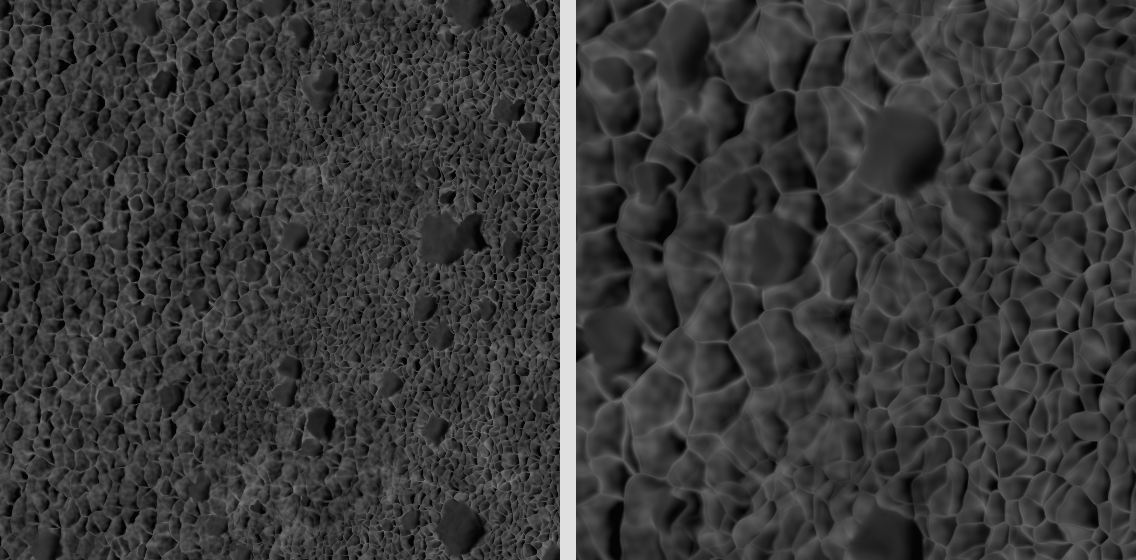
Left, the full canvas; right, a detail of the centre.
Give the GLSL for this texture, as a Shadertoy shader.

```glsl
vec2 hash2(vec2 p) {
    vec3 q = fract(p.xyx * vec3(0.1031, 0.1030, 0.0973));
    q += dot(q, q.yzx + 33.33);
    return fract((q.xx + q.yz) * q.zy);
}

float slopeAt(vec2 cell, vec2 offset) {
    float angle = 6.2832 * hash2(cell + 17.0).x;
    return dot(vec2(cos(angle), sin(angle)), offset);
}

float gradientNoise(vec2 p) {
    vec2 cell = floor(p), f = fract(p);
    vec2 u = f * f * f * (f * (f * 6.0 - 15.0) + 10.0);
    vec2 e = vec2(1.0, 0.0);
    float low = mix(slopeAt(cell, f), slopeAt(cell + e, f - e), u.x);
    float high = mix(slopeAt(cell + e.yx, f - e.yx), slopeAt(cell + 1.0, f - 1.0), u.x);
    return mix(low, high, u.y);
}

// Packed dimples of mixed size: lit ridges, shaded right-hand walls
float dimples(vec2 p, float ridgeGain) {
    float first = 9.0, second = 9.0;
    vec2 toCenter = vec2(0.0), seed = vec2(0.0);
    for (int y = -1; y <= 1; y++)
    for (int x = -1; x <= 1; x++) {
        vec2 cell = floor(p) + vec2(x, y);
        vec2 r = cell + hash2(cell) - p;
        vec2 s = hash2(cell + 71.0);
        float d = dot(r, r) - 0.35 * s.x * s.x;
        if (d < first) {
            second = first;
            first = d;
            toCenter = r;
            seed = s;
        } else {
            second = min(second, d);
        }
    }
    float edge = second - first;
    float inside = smoothstep(0.0, 0.3, edge);
    float wall = 0.17 * toCenter.x - 0.05 * toCenter.y + 0.05 * (seed.y - 0.5);
    wall -= 0.13 * seed.y * smoothstep(0.1, 0.5, -toCenter.x);
    return inside * wall + ridgeGain * exp(-6.0 * edge);
}

// Scattered larger pits with smooth floors, shadowed right sides and pale rims
float addPits(float tone, vec2 p, float chance) {
    float wobble = 0.07 * gradientNoise(p * 4.0) + 0.04 * gradientNoise(p * 9.0);
    float grain = 0.05 * gradientNoise(p * 7.0);
    for (int y = -1; y <= 1; y++)
    for (int x = -1; x <= 1; x++) {
        vec2 cell = floor(p) + vec2(x, y);
        vec2 seed = hash2(cell + 131.0);
        if (seed.x > chance) continue;
        vec2 q = p - cell - hash2(cell + 43.0);
        float radius = mix(0.15, 0.38, seed.y * seed.y);
        float dist = length(q * vec2(1.0, 0.85)) + wobble;
        vec2 u = q / radius;
        float depth = hash2(cell + 211.0).x;
        float pitFloor = 0.19 - 0.09 * smoothstep(0.7, 1.0, depth) + grain;
        pitFloor -= 0.17 * smoothstep(0.0, 0.8, u.x - 0.25 * u.y);
        tone = mix(tone, pitFloor, 0.92 * smoothstep(radius, radius * 0.78, dist));
        float rim = (dist - radius) / 0.045;
        tone += (0.06 - 0.025 * clamp(u.x, -1.0, 1.0)) * exp(-rim * rim);
    }
    return tone;
}

// Broken pale tear lines along the borders of wide regions
float tearLines(vec2 p) {
    float first = 9.0, second = 9.0;
    for (int y = -1; y <= 1; y++)
    for (int x = -1; x <= 1; x++) {
        vec2 cell = floor(p) + vec2(x, y);
        float d = length(cell + hash2(cell + 307.0) - p);
        second = min(second, max(first, d));
        first = min(first, d);
    }
    float gate = smoothstep(0.0, 0.35, gradientNoise(p * 0.9 + 5.0));
    return gate * exp(-18.0 * (second - first));
}

void mainImage(out vec4 fragColor, in vec2 fragCoord) {
    vec2 uv = fragCoord / iResolution.y;

    // Warp the plane so that cells lose their straight borders
    vec2 warp = vec2(gradientNoise(uv * 26.0), gradientNoise(uv * 26.0 + 60.0));
    vec2 fineWarp = vec2(gradientNoise(uv * 75.0), gradientNoise(uv * 75.0 + 90.0));
    vec2 p = uv + 0.012 * warp + 0.004 * fineWarp;

    // Coarser dimples at the left, finer ones at the right
    float patches = gradientNoise(uv * 3.0 + 8.0);
    float fineness = smoothstep(0.4, 0.75, uv.x + 0.6 * patches - 0.3 * (uv.y - 0.5));
    float ridgeGain = 0.13 + 0.12 * gradientNoise(uv * 11.0 + 31.0);
    float coarse = dimples(p * vec2(44.0, 36.0), ridgeGain);
    float fine = dimples(p * vec2(80.0, 70.0) + 19.0, ridgeGain);
    float tone = 0.172 + mix(coarse, fine, fineness);

    // Fine roughness and slow changes of brightness
    tone += 0.10 * gradientNoise(p * 62.0) + 0.09 * gradientNoise(uv * 125.0);
    tone += 0.05 * gradientNoise(uv * 8.0) + 0.015 * fineness;

    tone = addPits(tone, p * 15.0 + 3.0, 0.3);
    tone = addPits(tone, p * 7.0 + 11.0, 0.25);
    tone += 0.13 * tearLines(p * 6.0 + 2.0);

    fragColor = vec4(vec3(clamp(tone, 0.015, 0.5)), 1.0);
}
```
